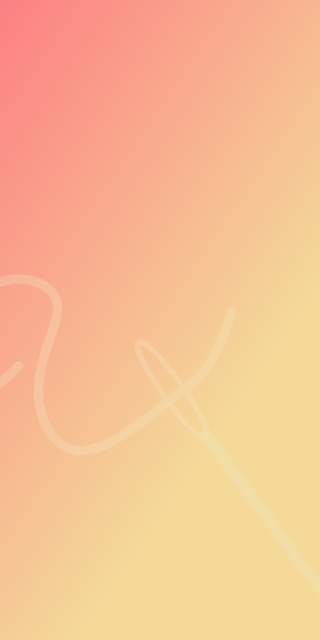
This background is drawn by a Shadertoy shader. Its source:

```glsl
float segmentDistance(vec2 p, vec2 a, vec2 b) {
    vec2 ab = b - a;
    return length(p - a - ab * clamp(dot(p - a, ab) / dot(ab, ab), 0.0, 1.0));
}

vec2 bezierPoint(vec2 a, vec2 b, vec2 c, vec2 d, float t) {
    float s = 1.0 - t;
    return s * s * s * a + 3.0 * s * s * t * b + 3.0 * s * t * t * c + t * t * t * d;
}

// Distance to a cubic curve, walked as short segments
float curveDistance(vec2 p, vec2 a, vec2 b, vec2 c, vec2 d) {
    float nearest = 1e3;
    vec2 previous = a;
    for (int i = 1; i <= 16; i++) {
        vec2 next = bezierPoint(a, b, c, d, float(i) / 16.0);
        nearest = min(nearest, segmentDistance(p, previous, next));
        previous = next;
    }
    return nearest;
}

float ellipseDistance(vec2 p, vec2 radii) {
    float k = length(p / radii);
    return k * (k - 1.0) / max(length(p / (radii * radii)), 1e-4);
}

// Winding thread and its loose end at the left edge
float threadShape(vec2 p) {
    vec2 shoulder = vec2(0.180, 1.031);
    vec2 waist = vec2(0.120, 0.776);
    vec2 trough = vec2(0.253, 0.591);
    vec2 crossing = vec2(0.586, 0.789);
    float d = curveDistance(p, vec2(-0.016, 1.112), vec2(0.078, 1.154), vec2(0.188, 1.109), shoulder);
    d = min(d, curveDistance(p, shoulder, vec2(0.172, 0.958), vec2(0.120, 0.880), waist));
    d = min(d, curveDistance(p, waist, vec2(0.120, 0.685), vec2(0.172, 0.591), trough));
    d = min(d, curveDistance(p, trough, vec2(0.357, 0.591), vec2(0.495, 0.729), crossing));
    d = min(d, curveDistance(p, crossing, vec2(0.651, 0.836), vec2(0.698, 0.932), vec2(0.724, 1.029)));
    d = min(d, curveDistance(p, vec2(-0.03, 0.785), vec2(0.005, 0.805), vec2(0.03, 0.825), vec2(0.057, 0.856)));
    return d - 0.0145;
}

// Open eye joined to a slightly tapering shaft
float needleShape(vec2 p) {
    vec2 axis = normalize(vec2(0.58, -0.815));
    vec2 q = p - vec2(0.539, 0.781);
    vec2 local = vec2(dot(q, axis), dot(q, vec2(-axis.y, axis.x)));
    float eye = abs(ellipseDistance(local, vec2(0.180, 0.032))) - 0.009;
    float halfWidth = mix(0.019, 0.016, clamp((p.x - 0.648) / 0.368, 0.0, 1.0));
    float shaft = segmentDistance(p, vec2(0.648, 0.635), vec2(1.016, 0.138)) - halfWidth;
    return min(eye, shaft);
}

void mainImage(out vec4 fragColor, in vec2 fragCoord) {
    vec2 p = fragCoord / iResolution.xy * vec2(1.0, 2.0);
    float pixel = 2.0 / iResolution.y;

    // Diagonal wash that settles into flat yellow
    vec3 coral = vec3(0.99, 0.50, 0.51);
    vec3 straw = vec3(0.955, 0.85, 0.60);
    float wash = dot(vec2(p.x, 2.0 - p.y), vec2(0.619, 0.425));
    vec3 color = mix(coral, straw, clamp(wash, 0.0, 1.0));

    // Translucent needle and thread
    vec3 cream = vec3(0.95, 0.91, 0.77);
    float d = min(threadShape(p), needleShape(p));
    color = mix(color, cream, 0.3 * smoothstep(pixel, -pixel, d));

    fragColor = vec4(color, 1.0);
}
```
